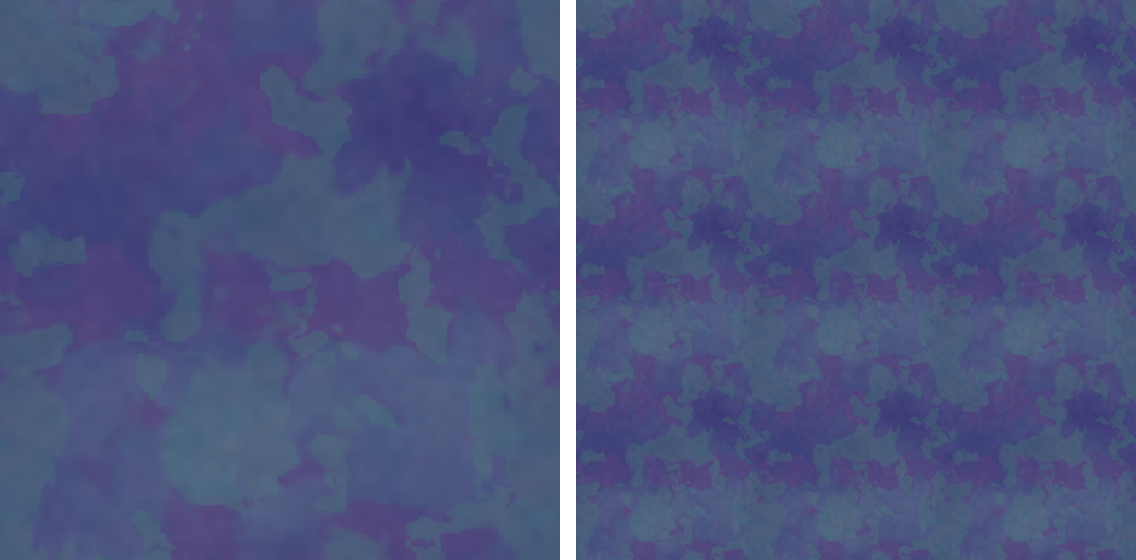
Left, the tile; right, the same tile 3 across and 3 down.
Reproduce this texture procedurally as a WebGL 1 fragment shader.

```glsl
precision highp float;
// Seamless mottled cloth of indigo, plum, slate and teal patches with softly stepped edges.
uniform vec2 u_resolution;

const float TAU = 6.2831853;

float hash(vec2 p) {
  vec3 q = fract(vec3(p.xyx) * 0.1031);
  q += dot(q, q.yzx + 33.33);
  return fract((q.x + q.y) * q.z);
}

// Value noise that wraps after a whole number of cells
float noise(vec2 uv, float cells, float seed) {
  vec2 p = uv * cells;
  vec2 i = floor(p);
  vec2 f = p - i;
  f = f * f * (3.0 - 2.0 * f);
  vec2 a = mod(i, cells) + seed;
  vec2 b = mod(i + 1.0, cells) + seed;
  return mix(mix(hash(a), hash(vec2(b.x, a.y)), f.x),
             mix(hash(vec2(a.x, b.y)), hash(b), f.x), f.y);
}

float fbm(vec2 uv, float cells, float seed) {
  float sum = 0.0;
  float weight = 0.5;
  for (int octave = 0; octave < 4; octave++) {
    sum += weight * noise(uv, cells, seed);
    cells *= 2.0;
    weight *= 0.5;
    seed += 17.0;
  }
  return sum / 0.9375;
}

void main() {
  vec2 uv = gl_FragCoord.xy / u_resolution;

  // Soft stair steps on a coarse grid
  vec2 grid = uv * 96.0;
  vec2 p = (floor(grid) + smoothstep(0.1, 0.9, fract(grid))) / 96.0;

  // Bend the patches into irregular shapes
  vec2 bend = vec2(fbm(p, 7.0, 11.0), fbm(p, 7.0, 83.0)) - 0.5;
  vec2 q = p + 0.13 * bend;

  // Broad light: pale low band, dark high band
  float band = 0.5 - 0.26 * cos(TAU * (p.y - 0.72));
  float light = band + 1.1 * (fbm(q, 4.0, 151.0) - 0.5);
  light = clamp(light, 0.0, 1.0);
  vec3 color = mix(vec3(0.242, 0.232, 0.470), vec3(0.315, 0.372, 0.515), light);

  // Plum patches
  float plum = smoothstep(0.49, 0.61, fbm(q, 6.0, 229.0));
  color = mix(color, vec3(0.325, 0.258, 0.490), 0.65 * plum);

  // Teal patches with firmer edges, large and small
  float large = smoothstep(0.53, 0.60, fbm(q, 5.0, 307.0));
  float small = smoothstep(0.60, 0.66, fbm(q, 12.0, 401.0));
  vec3 teal = mix(vec3(0.255, 0.355, 0.455), vec3(0.305, 0.415, 0.500), light);
  color = mix(color, teal, 0.72 * max(large, small));

  // Faint fine mottling
  color += 0.022 * (noise(p, 48.0, 503.0) - 0.5);
  color.r += 0.035 * (noise(p, 24.0, 601.0) - 0.5);

  gl_FragColor = vec4(color, 1.0);
}
```
